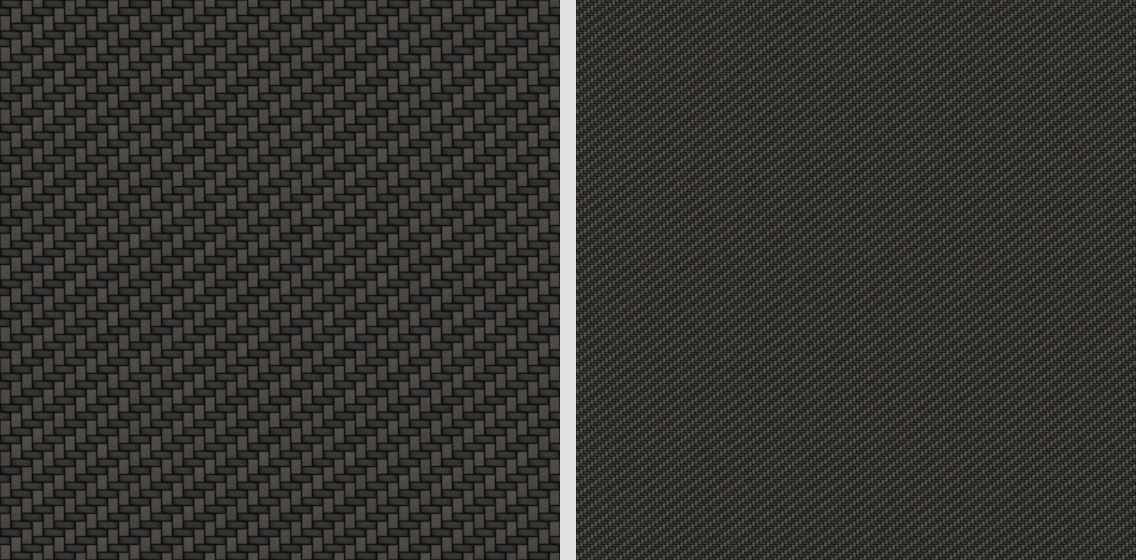
Left, the tile; right, the same tile 3 across and 3 down.
Give the GLSL for this texture, as a Shadertoy shader.

```glsl
// Twill weave of dark fibre cloth: pale upright threads pass over two rows and under two.
// Each column is shifted up by one row, giving broad diagonal ribs; every visible piece of
// thread is a rounded box with soft shading, a small change of tone and a wrapping grain.

const float COLUMNS = 52.0;              // upright threads across, a multiple of 4
const float ROWS = 72.0;                 // level threads up, a multiple of 4
const float PERIOD = 4.0;                // threads in one over-and-under cycle
const float ROW_HEIGHT = COLUMNS / ROWS; // in column widths
const float WEFT_TILT = 0.05;            // slope of the level pieces

const vec3 GAP_COLOR = vec3(0.062, 0.056, 0.054);
const vec3 WARP_COLOR = vec3(0.292, 0.282, 0.262);
const vec3 WEFT_COLOR = vec3(0.212, 0.209, 0.202);

float hash(vec2 p) {
    vec3 q = fract(vec3(p.xyx) * 0.1031);
    q += dot(q, q.yzx + 33.33);
    return fract((q.x + q.y) * q.z);
}

// Value noise that wraps after the given whole number of cells
float wrappedNoise(vec2 p, vec2 cells) {
    vec2 i = floor(p);
    vec2 f = fract(p);
    f = f * f * (3.0 - 2.0 * f);
    float a = hash(mod(i, cells));
    float b = hash(mod(i + vec2(1, 0), cells));
    float c = hash(mod(i + vec2(0, 1), cells));
    float d = hash(mod(i + vec2(1, 1), cells));
    return mix(mix(a, b, f.x), mix(c, d, f.x), f.y);
}

float roundedBox(vec2 p, vec2 halfSize, float radius) {
    vec2 q = abs(p) - halfSize + radius;
    return length(max(q, 0.0)) + min(max(q.x, q.y), 0.0) - radius;
}

// Signed distance along a thread to the centre of its nearest visible piece
float alongThread(float position, float center) {
    return mod(position - center + 0.5 * PERIOD, PERIOD) - 0.5 * PERIOD;
}

// Tone of a piece from its centre, the same on both sides of the canvas edge
float pieceTone(vec2 center, float spread) {
    vec2 id = mod(floor(center + 0.25), vec2(COLUMNS, ROWS));
    return 1.0 + spread * (hash(id) - 0.5);
}

float coverage(float d, float pixel) {
    return 1.0 - smoothstep(-0.6 * pixel, 0.6 * pixel, d);
}

void mainImage(out vec4 fragColor, in vec2 fragCoord) {
    vec2 uv = fragCoord / iResolution.xy;
    vec2 weave = uv * vec2(COLUMNS, ROWS);
    vec2 cell = floor(weave);
    float pixel = COLUMNS / iResolution.x;
    vec3 color = GAP_COLOR;

    // Fine grain and slightly frayed edges
    vec2 grainCells = vec2(COLUMNS, ROWS) * vec2(7.0, 5.0);
    float grain = wrappedNoise(uv * grainCells, grainCells) - 0.5;
    float fray = 0.03 * grain;

    // Level threads: dark pieces two columns wide, lit from above
    for (int i = -1; i <= 1; i++) {
        float row = cell.y + float(i);
        float x = alongThread(weave.x, row - 2.0);
        vec2 p = vec2(x, (weave.y - row - 0.5) * ROW_HEIGHT + WEFT_TILT * x);
        float d = roundedBox(p, vec2(0.93, 0.345), 0.15) + fray;
        float shade = mix(0.60, 1.0, smoothstep(0.0, 0.18, -d));
        shade *= 1.0 - 0.22 * smoothstep(0.35, 0.95, abs(x));
        shade *= 1.0 + 0.25 * p.y;
        shade *= pieceTone(vec2(weave.x - x, row), 0.12) + 0.11 * grain;
        color = mix(color, WEFT_COLOR * shade, coverage(d, pixel));
    }

    // Upright threads: pale pieces two rows tall, shadowing what lies beside them
    for (int i = -1; i <= 1; i++) {
        float column = cell.x + float(i);
        float y = alongThread(weave.y, column + 1.0);
        vec2 p = vec2(weave.x - column - 0.5, y * ROW_HEIGHT);
        float d = roundedBox(p, vec2(0.47, 0.69), 0.10) + fray;
        color = mix(GAP_COLOR, color, smoothstep(-0.04, 0.13, d));
        float shade = mix(0.66, 1.0, smoothstep(0.0, 0.16, -d));
        shade *= 1.0 + 0.08 * p.y;
        shade *= pieceTone(vec2(column, weave.y - y), 0.10) + 0.12 * grain;
        color = mix(color, WARP_COLOR * shade, coverage(d, pixel));
    }

    fragColor = vec4(color, 1.0);
}
```
